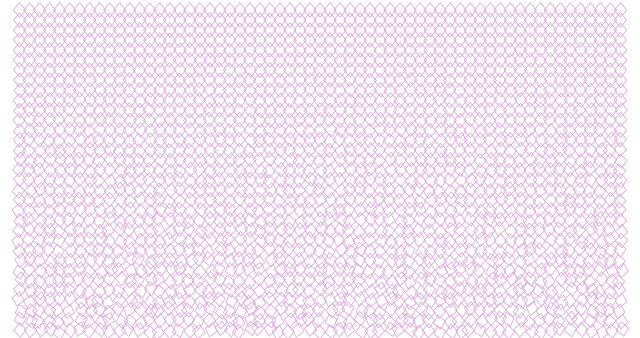
Write a WebGL 2 fragment shader that draws this pattern.

```glsl
#version 300 es
precision highp float;
// Lattice of thin plum diamonds that drifts and tilts more with every row down.

uniform vec2 u_resolution;
out vec4 fragColor;

// Three random values in 0..1 for a cell.
vec3 hash3(vec2 cell) {
    vec3 q = fract(cell.xyx * vec3(0.1031, 0.1030, 0.0973));
    q += dot(q, q.yxz + 33.33);
    return fract((q.xxy + q.yzz) * q.zyx);
}

// Distance to the outline of a diamond with the given half diagonals.
float diamondOutline(vec2 p, vec2 halfSize) {
    p = abs(p);
    vec2 start = vec2(halfSize.x, 0.0);
    vec2 edge = vec2(-halfSize.x, halfSize.y);
    float t = clamp(dot(p - start, edge) / dot(edge, edge), 0.0, 1.0);
    return length(p - start - edge * t);
}

mat2 rotation(float angle) {
    float c = cos(angle), s = sin(angle);
    return mat2(c, s, -s, c);
}

void main() {
    // Canvas is 512 by 270 units; y runs downward from the top edge.
    float unitPx = u_resolution.y / 270.0;
    vec2 p = gl_FragCoord.xy / unitPx;
    p.x += 256.0 - 0.5 * u_resolution.x / unitPx;
    p.y = 270.0 - p.y;

    // Grid of 61 columns and 33 rows, 8 units apart.
    vec2 origin = vec2(16.0, 8.0);
    vec2 lastCell = vec2(60.0, 32.0);
    vec2 nearest = floor((p - origin) / 8.0 + 0.5);

    float linePx = 0.62 * unitPx;
    float clear = 1.0;
    for (int j = -1; j <= 1; j++) {
        for (int i = -1; i <= 1; i++) {
            vec2 cell = nearest + vec2(i, j);
            if (any(lessThan(cell, vec2(0.0))) || any(greaterThan(cell, lastCell))) continue;

            // Disorder grows from the top row to the bottom row.
            float disorder = cell.y / lastCell.y;
            vec3 jitter = (hash3(cell + 7.0) * 2.0 - 1.0) * disorder;
            vec2 q = p - origin - cell * 8.0 - jitter.xy * 1.8;
            q = rotation(jitter.z * 0.3) * q;

            // Pixel coverage of the thin stroke.
            float d = diamondOutline(q, vec2(4.9, 5.8)) * unitPx;
            float cover = clamp(0.5 * linePx + 0.5 - d, 0.0, min(linePx, 1.0));
            clear *= 1.0 - cover;
        }
    }

    vec3 plum = vec3(0.867, 0.627, 0.867);
    fragColor = vec4(mix(plum, vec3(1.0), clear), 1.0);
}
```
